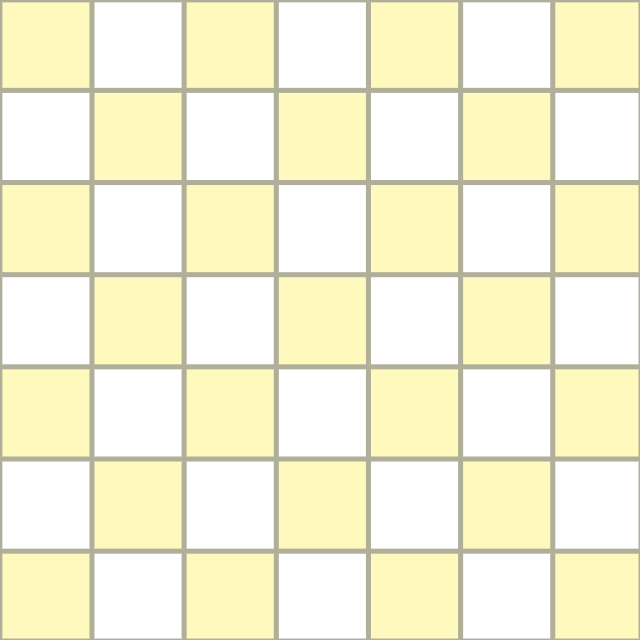
A Shadertoy shader for this pattern:

```glsl
// Pale yellow and white checkerboard tiles separated by grey-olive grout lines.

#define PITCH 0.1440                      // tile spacing
#define ORIGIN vec2(-0.0003, -0.0028)     // first grid crossing, from the top left
#define LINE_WIDTH 0.0079
#define FRAME_NEAR 0.0037                 // left and top edge strips
#define FRAME_FAR 0.0023                  // right and bottom edge strips
#define YELLOW vec3(1.0, 0.975, 0.74)
#define WHITE vec3(1.0)
#define GROUT vec3(0.69, 0.685, 0.60)

// Coverage of a shape from its signed distance, smoothed over one pixel
float coverage(float dist, float pixel) {
    return clamp(0.5 - dist / pixel, 0.0, 1.0);
}

// Signed distance to the nearest grout line along one axis
float groutDistance(float cell) {
    float toLine = abs(cell - round(cell)) * PITCH;
    return toLine - 0.5 * LINE_WIDTH;
}

// Signed distance to the strips at both ends of one axis
float frameDistance(float x) {
    return min(x - FRAME_NEAR, 1.0 - FRAME_FAR - x);
}

void mainImage(out vec4 fragColor, in vec2 fragCoord) {
    vec2 pixel = 1.0 / iResolution.xy;
    vec2 p = fragCoord * pixel;
    p.y = 1.0 - p.y;                      // rows count down from the top

    // Alternating tiles
    vec2 cell = (p - ORIGIN) / PITCH;
    vec2 id = floor(cell);
    float parity = mod(id.x + id.y, 2.0);
    vec3 color = mix(YELLOW, WHITE, parity);

    // Grout lines and outer frame
    float distX = min(groutDistance(cell.x), frameDistance(p.x));
    float distY = min(groutDistance(cell.y), frameDistance(p.y));
    float grout = max(coverage(distX, pixel.x), coverage(distY, pixel.y));
    color = mix(color, GROUT, grout);

    fragColor = vec4(color, 1.0);
}
```
